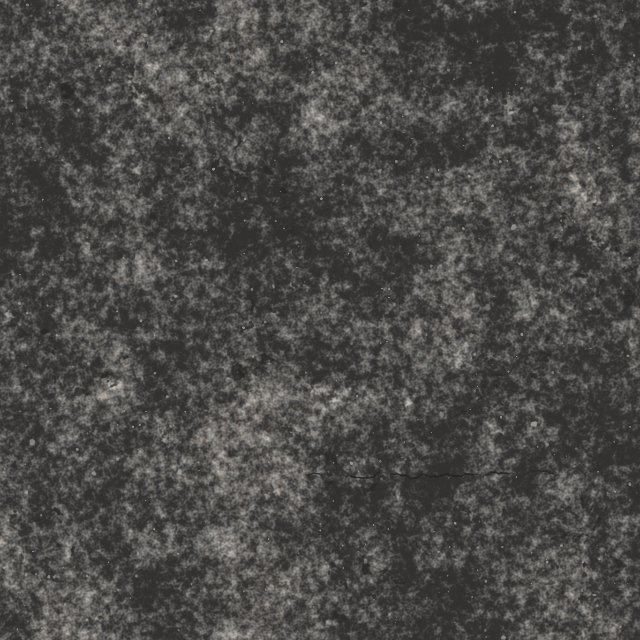
Reproduce this texture procedurally as a three.js fragment shader.

```glsl
// Weathered dark concrete: mottled grey grain, pits, pale specks and a hairline crack.

#define CLOUD_SCALE 3.6
#define BLOTCH_SCALE 15.0
#define GRAIN_SCALE 62.0
#define CLOUD_AMOUNT 2.1
#define BLOTCH_AMOUNT 1.8
#define GRAIN_AMOUNT 2.3
#define FLOOR_TONE 0.19
#define TONE_STEP 0.11
#define SPECK_DENSITY 0.07
#define CRACK_HEIGHT 0.26
#define CRACK_WIDTH 0.0011

varying vec2 vUv;

float hash(vec2 p) {
  vec3 q = fract(vec3(p.xyx) * 0.1031);
  q += dot(q, q.yzx + 33.33);
  return fract((q.x + q.y) * q.z);
}

// Contribution of one lattice corner to gradient noise.
float corner(vec2 cell, vec2 offset) {
  float angle = 6.28318 * hash(cell);
  return dot(vec2(cos(angle), sin(angle)), offset);
}

float gradientNoise(vec2 p) {
  vec2 cell = floor(p);
  vec2 f = p - cell;
  vec2 u = f * f * f * (f * (f * 6.0 - 15.0) + 10.0);
  vec2 e = vec2(1.0, 0.0);
  float low = mix(corner(cell, f), corner(cell + e, f - e), u.x);
  float high = mix(corner(cell + e.yx, f - e.yx), corner(cell + e.xx, f - e.xx), u.x);
  return mix(low, high, u.y);
}

// Octaves are rotated so that no lattice direction shows.
float fbm(vec2 p, float gain, int octaves) {
  float sum = 0.0;
  float amplitude = 1.0;
  for (int i = 0; i < 5; i++) {
    if (i >= octaves) break;
    sum += amplitude * gradientNoise(p);
    p = mat2(1.6, 1.2, -1.2, 1.6) * p + 17.3;
    amplitude *= gain;
  }
  return sum;
}

// Sparse ragged dots, each kept inside its own grid cell.
float specks(vec2 uv, float cells, float density, float seed) {
  vec2 p = uv * cells;
  vec2 id = floor(p) + seed;
  vec2 centre = 0.25 + 0.5 * vec2(hash(id + 3.1), hash(id + 7.7));
  float size = hash(id + 11.9);
  float radius = mix(0.07, 0.2, size * size);
  float ragged = 0.1 * gradientNoise(uv * 210.0 + seed);
  float dist = length(fract(p) - centre) + ragged;
  float dot = 1.0 - smoothstep(radius - 0.05, radius + 0.06, dist);
  return dot * step(hash(id), density) * mix(0.4, 1.0, hash(id + 5.3));
}

// Jagged, nearly level fissure that fades in and out along its length.
float crack(vec2 uv) {
  float path = CRACK_HEIGHT + 0.016 * gradientNoise(vec2(uv.x * 7.0, 4.3))
             + 0.009 * fbm(vec2(uv.x * 32.0, 9.6), 0.6, 3);
  float line = 1.0 - smoothstep(0.3 * CRACK_WIDTH, 2.0 * CRACK_WIDTH, abs(uv.y - path));
  float extent = smoothstep(0.34, 0.5, uv.x) * (1.0 - smoothstep(0.82, 0.97, uv.x));
  return line * extent * smoothstep(-0.3, 0.15, gradientNoise(vec2(uv.x * 19.0, 2.7)));
}

void main() {
  vec2 uv = vUv;
  vec2 warp = vec2(fbm(uv * 9.0 + 31.0, 0.6, 3), fbm(uv * 9.0 + 57.0, 0.6, 3));
  vec2 worn = uv + 0.022 * warp;

  // Layers of wear, from broad clouds to fine grain
  float cloud = fbm(worn * CLOUD_SCALE + 5.2, 0.5, 4);
  float blotch = fbm(worn * BLOTCH_SCALE + 23.0, 0.7, 3);
  float grain = fbm(uv * GRAIN_SCALE + 71.0, 0.85, 3);
  float streak = gradientNoise(worn * vec2(24.0, 4.0) + 13.0)
               + gradientNoise(worn * vec2(5.0, 30.0) + 43.0);
  float wear = CLOUD_AMOUNT * cloud + BLOTCH_AMOUNT * blotch + GRAIN_AMOUNT * grain
             + 0.6 * streak + 0.4 * (0.5 - uv.x);

  // Soft floor: worn-down areas level out to an even dark grey
  float tone = FLOOR_TONE + TONE_STEP * log(1.0 + exp(2.2 * (wear + 0.68))) / 2.2;

  // Pale flakes where the blotches peak
  float flake = smoothstep(0.42, 0.8, fbm(worn * 17.0 + 91.0, 0.65, 4) + 0.35 * cloud);
  tone += 0.12 * flake * smoothstep(-0.25, 0.35, grain);

  // Clustered dark pits and the crack
  float cluster = smoothstep(0.0, 0.35, gradientNoise(worn * 6.0 + 83.0));
  float pit = smoothstep(0.28, 0.55, fbm(worn * 40.0 + 19.0, 0.6, 3)) * cluster;
  tone = mix(tone, 0.15, 0.75 * pit);
  tone = mix(tone, 0.12, 0.8 * crack(uv));

  // Bright mineral specks in two sizes
  float bright = max(specks(uv, 85.0, SPECK_DENSITY, 12.0),
                     specks(uv + 0.37, 42.0, 0.4 * SPECK_DENSITY, 47.0));
  tone = mix(tone, 0.66, 0.8 * bright);

  // Warm grey, with faint brown stains in the middle tones
  float stain = smoothstep(0.0, 0.5, gradientNoise(uv * 95.0 + 37.0) + 0.5 * cloud);
  vec3 tint = mix(vec3(1.015, 1.0, 0.975), vec3(1.06, 0.99, 0.93), 0.6 * stain);
  gl_FragColor = vec4(min(tone, 0.75) * tint, 1.0);
}
```
